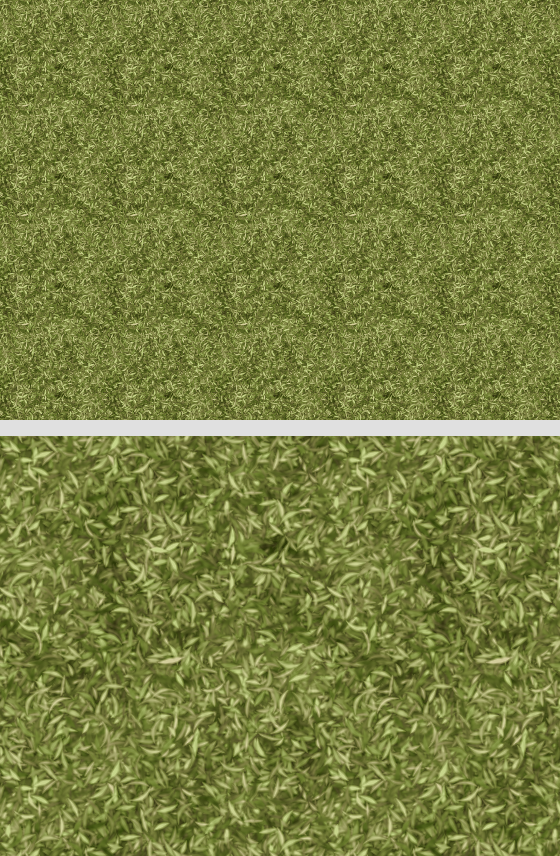
Top: the whole. Bottom: its middle third, enlarged.
Write a WebGL 1 fragment shader that draws this texture.

```glsl
precision highp float;
// Dense olive lawn: a square tile of short tangled grass blades, repeated.
uniform vec2 u_resolution;

#define TILES_DOWN 3.84
#define CELLS 24.0
#define LAYERS 7
#define BLADE_LENGTH 0.038
#define BLADE_WIDTH 0.0075
#define SOFTNESS 0.008
#define SHADOW_DEPTH 0.28
#define PATCH_CONTRAST 0.30
#define GRAIN 0.26
#define SHADE_COLOR vec3(0.18, 0.21, 0.04)
#define LEAF_COLOR vec3(0.465, 0.495, 0.225)
#define STRAW_COLOR vec3(0.74, 0.76, 0.51)

vec3 hash3(vec3 p) {
  p = fract(p * vec3(0.1031, 0.1030, 0.0973));
  p += dot(p, p.yxz + 33.33);
  return fract((p.xxy + p.yxx) * p.zyx);
}

// Value noise that wraps after the given number of cells.
float tileNoise(vec2 uv, float cells, float seed) {
  vec2 p = uv * cells;
  vec2 i = floor(p);
  vec2 f = fract(p);
  f = f * f * (3.0 - 2.0 * f);
  vec2 a = mod(i, cells);
  vec2 b = mod(i + 1.0, cells);
  float low = mix(hash3(vec3(a, seed)).x, hash3(vec3(b.x, a.y, seed)).x, f.x);
  float high = mix(hash3(vec3(a.x, b.y, seed)).x, hash3(vec3(b, seed)).x, f.x);
  return mix(low, high, f.y);
}

// Distance to the edge of a curved, tapered blade centred on the origin.
float bladeDistance(vec2 p, float angle, float halfLength, float halfWidth, float bend) {
  float c = cos(angle);
  float s = sin(angle);
  vec2 q = vec2(c * p.x + s * p.y, c * p.y - s * p.x);
  q.y += bend * q.x * q.x;
  float along = q.x / halfLength;
  float side = abs(q.y) - halfWidth * (1.0 - along * along);
  return max(side, abs(q.x) - halfLength);
}

// Paints one blade over x = tone, y = hue, with a soft shadow around it.
vec2 paintBlade(vec2 under, vec2 blade, float dist, float edge) {
  float shadow = 1.0 - smoothstep(0.0, 0.011, dist);
  float cover = clamp(0.5 - dist / edge, 0.0, 1.0);
  under.x = mix(under.x, 0.0, SHADOW_DEPTH * shadow);
  return mix(under, blade, cover);
}

void main() {
  // Tile coordinates run down from the upper left corner.
  float pixel = TILES_DOWN / u_resolution.y;
  float edge = max(pixel, SOFTNESS);
  vec2 uv = fract(vec2(gl_FragCoord.x, u_resolution.y - gl_FragCoord.y) * pixel);

  // Undergrowth between the blades.
  vec2 grass = vec2(0.1 + 0.9 * tileNoise(uv, 64.0, 3.0), 0.5);

  // Layers of blades, one per jittered cell.
  vec2 grid = uv * CELLS;
  for (int layer = 0; layer < LAYERS; layer++) {
    float seed = float(layer) * 7.0 + 11.0;
    for (int row = -1; row <= 1; row++) {
      for (int col = -1; col <= 1; col++) {
        vec2 cell = floor(grid) + vec2(float(col), float(row));
        vec2 id = mod(cell, CELLS);
        vec3 place = hash3(vec3(id, seed));
        vec3 look = hash3(vec3(id.yx + 41.0, seed + 90.0));
        float halfLength = BLADE_LENGTH * mix(0.45, 1.0, look.x);
        float halfWidth = BLADE_WIDTH * mix(0.6, 1.0, look.y);
        float dist = bladeDistance((grid - cell - place.xy) / CELLS,
          place.z * 6.2832, halfLength, halfWidth, (look.x - 0.5) * 22.0);
        vec2 blade = vec2(mix(0.16, 1.12, look.z), look.y);
        grass = paintBlade(grass, blade, dist, edge);
      }
    }
  }

  // A pale dry stem lying near the lower edge of every tile.
  float stem = bladeDistance(uv - vec2(0.23, 0.965), -0.2, 0.04, 0.008, 2.0);
  grass = paintBlade(grass, vec2(1.15, 0.0), stem, edge);

  // Thick and thin patches, a faint lower band, one gap and fine mottling.
  float patches = 0.5 * tileNoise(uv, 5.0, 61.0) + 0.5 * tileNoise(uv, 11.0, 67.0);
  vec2 gap = (uv - vec2(0.56, 0.61)) / vec2(0.045, 0.03);
  float tone = grass.x + PATCH_CONTRAST * (patches - 0.5) + 0.04;
  tone += GRAIN * (tileNoise(uv, 72.0, 29.0) - 0.5);
  tone -= 0.03 * smoothstep(0.6, 0.85, uv.y) * (1.0 - smoothstep(0.9, 1.0, uv.y));
  tone -= 0.3 * exp(-dot(gap, gap));

  // Tone picks the shade; hue leans from straw to fresh green.
  tone = clamp(tone, 0.0, 1.12);
  vec3 color = mix(SHADE_COLOR, LEAF_COLOR, min(tone * 2.0, 1.0));
  color = mix(color, STRAW_COLOR, max(tone * 2.0 - 1.0, 0.0));
  color += (grass.y - 0.5) * vec3(-0.05, 0.03, -0.07);
  gl_FragColor = vec4(clamp(color, 0.0, 1.0), 1.0);
}
```
